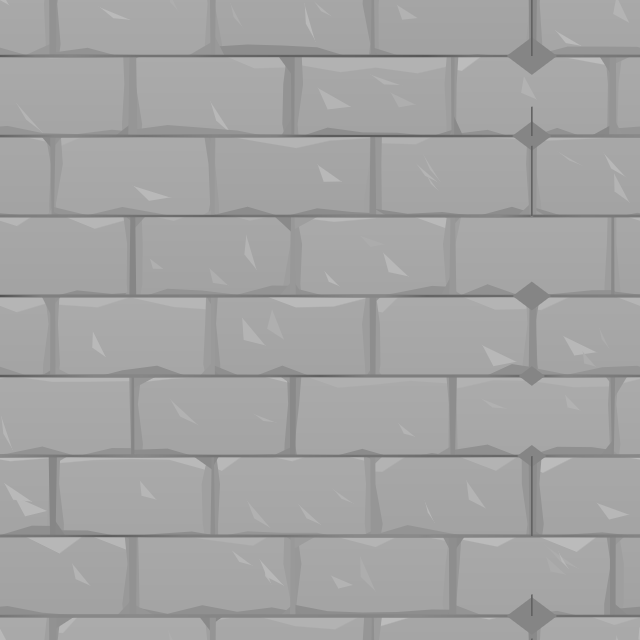
This texture is drawn by a Shadertoy shader. Its source:

```glsl
// Grey stone brick wall: eight staggered courses of four chipped, faceted bricks.

float hash(vec2 p) {
    return fract(sin(dot(p, vec2(12.99, 78.23))) * 4375.85);
}

// Jagged profile from 0 to 1 made of straight segments
float ragged(float x, float seed) {
    float i = floor(x);
    return mix(hash(vec2(i, seed)), hash(vec2(i + 1.0, seed)), x - i);
}

// Signed distance to the line through a and b
float edge(vec2 p, vec2 a, vec2 b) {
    vec2 d = normalize(b - a);
    return d.y * (p.x - a.x) - d.x * (p.y - a.y);
}

float triangle(vec2 p, vec2 a, vec2 b, vec2 c) {
    float side = sign(edge(c, a, b));
    return max(-side * edge(p, a, b), max(-side * edge(p, b, c), -side * edge(p, c, a)));
}

// Lay a tone over the wall wherever d is negative, with a soft edge
void paint(inout float wall, float tone, float d, float px) {
    wall = mix(wall, tone, clamp(0.5 - d / px, 0.0, 1.0));
}

// Scattered light slivers on the face of a brick
void paintShards(inout float wall, vec2 s, float seed, float px) {
    for (float i = 0.0; i < 4.0; i++) {
        vec2 key = vec2(seed, i + 20.0);
        if (hash(key) < 0.5) continue;
        vec2 center = vec2(mix(0.25, 1.75, hash(key + 0.31)), mix(0.25, 0.8, hash(key + 0.57)));
        float angle = mix(0.3, 1.3, hash(key + 0.73));
        vec2 along = vec2(cos(angle), sin(angle)) * mix(0.1, 0.24, hash(key + 0.89));
        vec2 across = vec2(-along.y, along.x) * mix(0.15, 0.8, hash(key + 0.17));
        float d = triangle(s, center - along, center + along, center + across);
        paint(wall, mix(0.675, 0.73, hash(key + 0.43)), d, px);
    }
}

void mainImage(out vec4 fragColor, in vec2 fragCoord) {
    vec2 uv = fragCoord / iResolution.xy;
    float px = 8.0 / iResolution.y;

    // Brick grid, counted downward; lengths are in course heights
    vec2 q = vec2(uv.x * 4.0 - 0.33, (1.0 - uv.y) * 8.0 - 0.7);
    float row = floor(q.y);
    q.x -= 0.5 * mod(row + 1.0, 2.0);
    vec2 id = mod(vec2(floor(q.x), row), vec2(4.0, 8.0));
    vec2 s = fract(q) * vec2(2.0, 1.0);
    vec2 rim = min(s, vec2(2.0, 1.0) - s);
    vec2 corner = step(vec2(1.0, 0.5), s);
    float seed = id.x + id.y * 4.0 + 1.0;

    // Face, with a slight downward fade
    float wall = 0.652 + 0.02 * (hash(vec2(seed, 2.0)) - 0.5) + 0.02 * (0.5 - s.y);
    paintShards(wall, s, seed, px);

    // Lit chips hanging from the top edge
    float chip = 0.34 * ragged(2.1 * (s.x - 0.6 * s.y) + 9.0, seed + 0.3) - 0.12;
    paint(wall, mix(0.69, 0.74, hash(vec2(seed, 3.0))), (s.y - chip) * 0.8, px);

    // Side bevels
    float sideSeed = seed + corner.x * 0.37;
    float inset = 0.02 + 0.12 * ragged(s.y * 2.0 + 0.3, sideSeed);
    paint(wall, mix(0.58, 0.635, hash(vec2(sideSeed, 4.0))), rim.x - inset, px);

    // Shaded underside
    float under = 0.2 * ragged(s.x * 2.3, seed + 0.6) - 0.05;
    paint(wall, mix(0.55, 0.59, hash(vec2(seed, 5.0))), 1.0 - s.y - under, px);

    // Broken corners
    vec2 cornerKey = vec2(seed, 6.0 + corner.x + 2.0 * corner.y);
    float slope = mix(0.4, 1.15, hash(cornerKey));
    float size = 0.16 * hash(cornerKey + 0.41);
    float cut = dot(rim, vec2(sin(slope), cos(slope))) - size;
    paint(wall, mix(0.53, 0.62, hash(cornerKey + 0.77)), cut, px);

    // Upright joints, some almost filled
    vec2 jointKey = vec2(mod(floor(q.x + 0.5), 4.0), id.y + 11.0);
    float lean = 0.04 * (hash(jointKey + 0.21) - 0.5) * (s.y - 0.5);
    float gap = mix(0.018, 0.05, hash(jointKey));
    paint(wall, mix(0.52, 0.61, hash(jointKey + 0.63)), rim.x + lean - gap, px);

    // Course joints, with darker cracks in places
    float course = mod(floor(q.y + 0.5), 8.0) + 40.0;
    float wear = ragged(uv.x * 9.0, course);
    paint(wall, mix(0.43, 0.55, wear), rim.y - 0.014 - 0.01 * wear, px);
    float crack = 0.03 * (ragged(uv.x * 6.0, course + 0.5) - 0.62);
    paint(wall, 0.3, rim.y - min(crack, 0.011), px);

    // Vertical panel seam: notches at the courses and a thin broken line
    float seam = abs(uv.x - 0.831) * 8.0;
    float notch = 0.24 * hash(vec2(course, 7.0)) - 0.02;
    paint(wall, 0.52, 0.6 * seam + 0.8 * rim.y - notch, px);
    float lineStart = 1.6 * hash(vec2(id.y, 8.0));
    paint(wall, 0.38, max(seam - 0.01, lineStart - s.y), px);

    fragColor = vec4(vec3(wall), 1.0);
}
```
